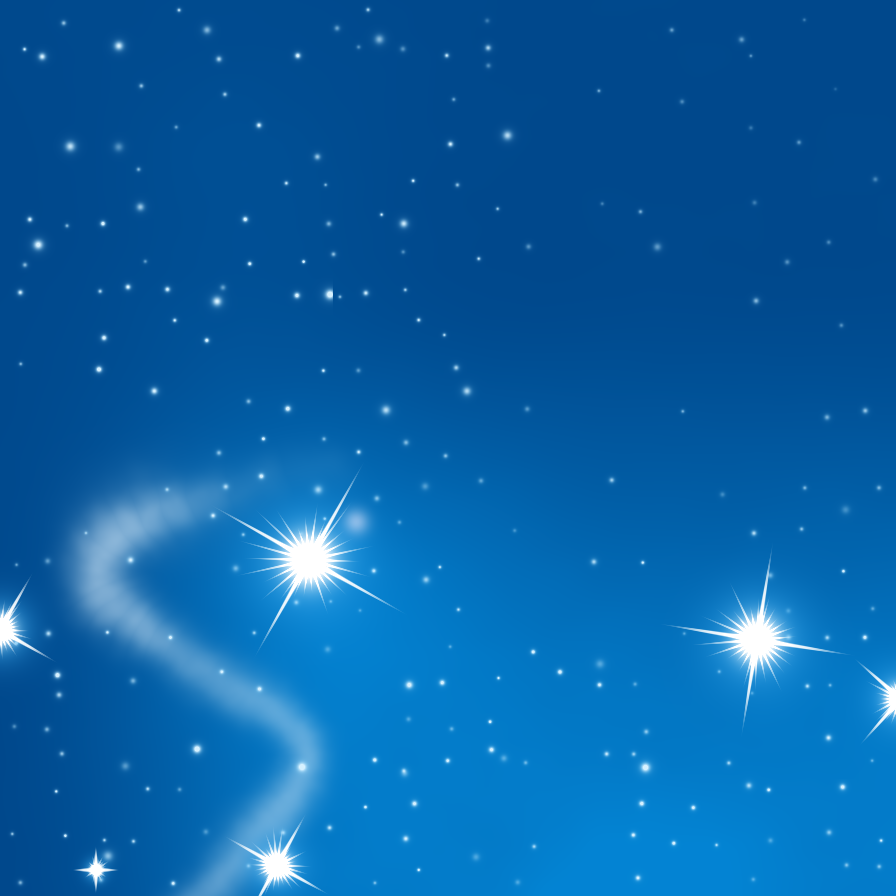
A WebGL 1 fragment shader for this background:

```glsl
precision highp float;

uniform vec2 u_resolution;

const vec3 DEEP_BLUE = vec3(0.0, 0.282, 0.548);
const vec3 BRIGHT_BLUE = vec3(0.01, 0.485, 0.79);
const vec3 GLOW_BLUE = vec3(0.22, 0.66, 0.93);
const vec3 STAR_BLUE = vec3(0.60, 0.86, 1.0);
const vec3 SMOKE_WHITE = vec3(0.80, 0.89, 0.96);
const float CLOUD_CONTRAST = 0.22;
const float SMOKE_OPACITY = 0.72;
const float SMOKE_WIDTH = 0.024;
const float RAY_SECTORS = 26.0;
const float TAU = 6.28319;

float hash(vec2 p) {
  return fract(sin(dot(p, vec2(127.1, 311.7))) * 43758.5453);
}

float noise(vec2 p) {
  vec2 i = floor(p);
  vec2 f = fract(p);
  f = f * f * (3.0 - 2.0 * f);
  return mix(mix(hash(i), hash(i + vec2(1.0, 0.0)), f.x),
             mix(hash(i + vec2(0.0, 1.0)), hash(i + 1.0), f.x), f.y);
}

float fbm(vec2 p) {
  float sum = 0.0;
  float amplitude = 0.5;
  for (int i = 0; i < 4; i++) {
    sum += amplitude * noise(p);
    p = p * 2.03 + 17.3;
    amplitude *= 0.5;
  }
  return sum;
}

float falloff(vec2 d, float radius) {
  return exp(-dot(d, d) / (radius * radius));
}

// Night gradient: dark above and at the lower left, bright at the lower right
vec3 sky(vec2 p) {
  float light = 1.0 - smoothstep(0.12, 0.72, p.y);
  light *= smoothstep(-0.02, 0.45, p.x + 0.1 * p.y);
  light += 0.35 * falloff(p - vec2(0.35, 0.36), 0.17);
  light += 0.16 * falloff((p - vec2(0.27, 0.72)) * vec2(1.0, 0.5), 0.16);
  light += 0.22 * falloff(p - vec2(0.7, -0.02), 0.13);
  light += CLOUD_CONTRAST * (fbm(p * vec2(4.0, 5.0) + 3.0) - 0.45) * (0.3 + light);
  return mix(DEEP_BLUE, BRIGHT_BLUE, clamp(light, 0.0, 1.15));
}

// S-shaped centre line of the smoke, from its upper tip down
vec2 smokePath(float t) {
  float x = 0.225 - 0.115 * cos(TAU * (t - 0.22) / 0.85);
  x += 0.13 * exp(-14.0 * t) + 0.08 * smoothstep(0.7, 1.0, t);
  return vec2(x, 0.48 - 0.5 * t);
}

float smoke(vec2 p) {
  p += 0.035 * (vec2(fbm(p * 9.0), fbm(p * 9.0 + 31.0)) - 0.47);
  float density = 0.0;
  vec2 a = smokePath(0.0);
  for (int i = 1; i <= 36; i++) {
    float t = float(i) / 36.0;
    vec2 b = smokePath(t);
    vec2 ab = b - a;
    float h = clamp(dot(p - a, ab) / dot(ab, ab), 0.0, 1.0);
    float bend = exp(-pow((t - 0.24) / 0.1, 2.0));
    float width = SMOKE_WIDTH * (1.0 + 0.45 * bend);
    float strength = (0.62 + 0.38 * bend) * smoothstep(-0.03, 0.2, t);
    density = max(density, strength * falloff(p - a - ab * h, width));
    a = b;
  }
  density += 0.22 * falloff((p - vec2(0.18, 0.435)) * vec2(0.7, 1.0), 0.05);
  return density * (0.7 + 0.6 * fbm(p * 14.0));
}

// One soft dot at most per grid cell
float starLayer(vec2 p, float cells, float chance, float radius, float seed) {
  vec2 id = floor(p * cells) + seed;
  vec2 jitter = vec2(hash(id + 1.7), hash(id + 5.3));
  vec2 d = (fract(p * cells) - mix(vec2(0.2), vec2(0.8), jitter)) / cells;
  float size = radius * mix(0.65, 1.2, hash(id + 9.1));
  float dotLight = 1.2 * falloff(d, size) + 0.2 * falloff(d, size * 2.0);
  return dotLight * step(hash(id), chance) * mix(0.3, 1.0, hash(id + 13.9));
}

float spike(vec2 q, float reach, float width) {
  float taper = max(1.0 - abs(q.x) / reach, 0.0);
  float edge = width * taper + 0.5 / u_resolution.y;
  return (1.0 - smoothstep(0.3 * edge, edge, abs(q.y))) * smoothstep(0.0, 0.55, taper);
}

// Burst with a white core, four long spikes and a crown of fine rays
vec3 addFlare(vec3 color, vec2 p, vec2 center, float reach, float angle) {
  vec2 d = p - center;
  float c = cos(angle);
  float s = sin(angle);
  vec2 q = vec2(c * d.x + s * d.y, c * d.y - s * d.x);
  float r = length(d);
  float sector = (atan(q.y, q.x) / TAU + 0.5) * RAY_SECTORS;
  float offset = abs(fract(sector) - 0.5) * TAU / RAY_SECTORS * r;
  float rayReach = reach * mix(0.3, 0.68, hash(vec2(floor(sector), center.x * 50.0)));
  float rays = 0.6 * spike(vec2(r, offset), rayReach, 0.0022);
  float cross4 = max(spike(q, reach, 0.0036), spike(q.yx, reach, 0.0036));
  float core = 1.7 * falloff(d, 0.2 * reach);
  color = mix(color, GLOW_BLUE, 0.8 * falloff(d, 0.46 * reach));
  return mix(color, vec3(1.0), clamp(core + max(rays, 0.9 * cross4), 0.0, 1.0));
}

void main() {
  vec2 p = gl_FragCoord.xy / u_resolution.y;
  vec3 color = sky(p);
  color = mix(color, SMOKE_WHITE, clamp(SMOKE_OPACITY * smoke(p), 0.0, 0.85));

  // Scattered stars, sparser and dimmer at the upper right
  float quiet = smoothstep(0.3, 0.75, p.x) * smoothstep(0.3, 0.6, p.y);
  float stars = starLayer(p, 23.0, mix(0.42, 0.22, quiet), 0.0025, 3.0);
  stars += starLayer(p, 10.0, mix(0.42, 0.16, quiet), 0.0043, 41.0);
  stars *= mix(1.0, 0.5, quiet);
  color = mix(color, mix(STAR_BLUE, vec3(1.0), 0.6 * min(stars, 1.0)), min(stars, 1.0));

  // Hazy companion and large flares
  color = mix(color, vec3(0.83, 0.85, 0.95), 0.75 * falloff(p - vec2(0.397, 0.417), 0.014));
  color = addFlare(color, p, vec2(0.345, 0.375), 0.128, 1.06);
  color = addFlare(color, p, vec2(0.845, 0.286), 0.112, 1.41);
  color = addFlare(color, p, vec2(0.0, 0.297), 0.075, 1.05);
  color = addFlare(color, p, vec2(1.005, 0.22), 0.07, 0.85);
  color = addFlare(color, p, vec2(0.309, 0.034), 0.068, 1.06);
  color = addFlare(color, p, vec2(0.107, 0.029), 0.027, 0.0);
  gl_FragColor = vec4(color, 1.0);
}
```
